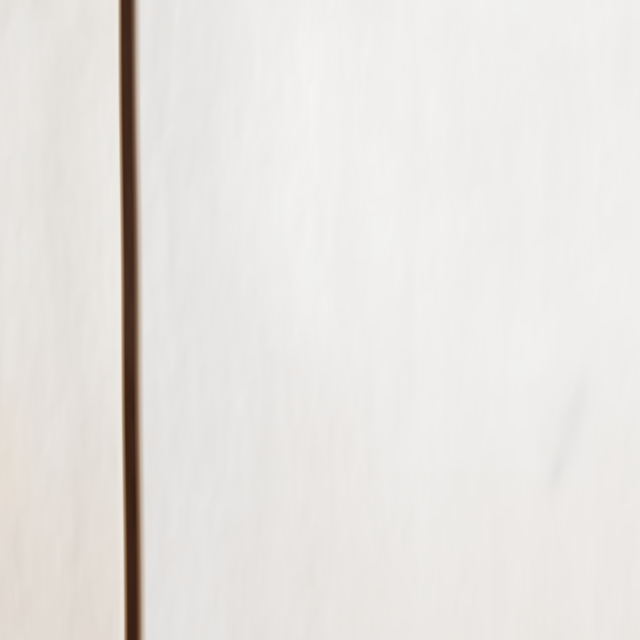
Reproduce this texture procedurally as a Shadertoy shader.

```glsl
vec2 hash2(vec2 p) {
    vec3 q = fract(p.xyx * vec3(0.1031, 0.1030, 0.0973));
    q += dot(q, q.yzx + 33.33);
    return fract((q.xx + q.yz) * q.zy);
}

// Smooth cellular noise: soft-weighted random values, centred on zero
float cellNoise(vec2 p) {
    vec2 cell = floor(p), f = p - cell;
    float total = 0.0, weight = 0.0;
    for (int j = -1; j <= 1; j++) {
        for (int i = -1; i <= 1; i++) {
            vec2 o = vec2(float(i), float(j));
            vec2 h = hash2(cell + o + 40.0);
            vec2 d = o + 0.2 + 0.6 * h - f;
            float w = exp(-5.0 * dot(d, d));
            total += w * (fract(h.x * 7.3 + h.y * 3.1) - 0.5);
            weight += w;
        }
    }
    return total / weight;
}

// Cellular layers stretched along the plank
float woodGrain(vec2 p, vec2 scale) {
    float sum = 0.0, gain = 0.5;
    for (int i = 0; i < 4; i++) {
        sum += gain * cellNoise(p * scale + float(i) * 17.0);
        scale *= vec2(1.9, 2.3);
        gain *= 0.65;
    }
    return sum;
}

float softEllipse(vec2 p, vec2 centre, vec2 radius, float angle) {
    float c = cos(angle), s = sin(angle);
    vec2 q = mat2(c, -s, s, c) * (p - centre) / radius;
    return exp(-dot(q, q));
}

vec3 leftPlank(vec2 p) {
    vec3 tone = mix(vec3(0.882, 0.853, 0.824), vec3(0.900, 0.888, 0.873), smoothstep(0.0, 0.6, p.y));
    tone += 0.012 * smoothstep(0.10, 0.17, p.x);
    return tone + vec3(0.010, 0.0, -0.014) * softEllipse(p, vec2(0.0, 0.27), vec2(0.04, 0.12), 0.0);
}

vec3 rightPlank(vec2 p) {
    vec3 tone = mix(vec3(0.893, 0.884, 0.876), vec3(0.940, 0.936, 0.930), smoothstep(0.20, 0.72, p.x + 0.12 * p.y));
    float low = 1.0 - smoothstep(0.0, 0.55, p.y);
    tone -= vec3(0.019, 0.027, 0.033) * low * smoothstep(0.25, 0.5, p.x);
    tone += 0.016 * softEllipse(p, vec2(0.48, 0.85), vec2(0.13, 0.16), 0.0);

    // Faint slanted knot
    tone -= vec3(0.031, 0.027, 0.023) * softEllipse(p, vec2(0.898, 0.355), vec2(0.018, 0.065), -0.22);
    tone -= vec3(0.028, 0.027, 0.025) * softEllipse(p, vec2(0.872, 0.265), vec2(0.012, 0.036), -0.30);
    return tone;
}

// Cross-section of the gap, with its lit left lip and soft right bevel
vec3 addGroove(vec3 wood, float d, float y, float grain, float aa) {
    vec3 lip = mix(vec3(0.60, 0.45, 0.31), vec3(0.67, 0.55, 0.42), y);
    vec3 core = vec3(0.235, 0.137, 0.088) + 0.10 * grain;
    vec3 wall = mix(vec3(0.43, 0.29, 0.20), vec3(0.40, 0.30, 0.24), y);
    vec3 bevel = vec3(0.75, 0.68, 0.62);
    vec3 col = mix(wood, vec3(0.94, 0.92, 0.88), 0.5 * exp(-pow((d + 0.017) / 0.004, 2.0)));
    col = mix(col, lip, smoothstep(-0.0135 - aa, -0.0105, d));
    col = mix(col, core, smoothstep(-0.0100 - aa, -0.0065, d));
    col = mix(col, wall, smoothstep(0.0045, 0.0085 + aa, d));
    col = mix(col, bevel, smoothstep(0.0085, 0.0145 + aa, d));
    return mix(col, wood, smoothstep(0.0135, 0.0215 + aa, d));
}

void mainImage(out vec4 fragColor, in vec2 fragCoord) {
    vec2 p = fragCoord / iResolution.xy;
    float aa = 1.0 / iResolution.x;
    float d = p.x - (0.2075 - 0.0095 * p.y + 0.0004 * sin(p.y * 13.0));
    vec3 col = mix(leftPlank(p), rightPlank(p), smoothstep(-aa, aa, d));

    // Long streaks, broad tint drift and fine brushed relief
    vec2 bent = p + vec2(0.004 * sin(p.y * 9.0 + p.x * 6.0), 0.0);
    float streak = woodGrain(bent, vec2(26.0, 2.2));
    float drift = woodGrain(p + 3.0, vec2(7.0, 4.0));
    vec2 fine = vec2(62.0, 24.0);
    float relief = cellNoise(bent * fine) - cellNoise((bent + vec2(0.004, -0.004)) * fine);
    float texture_strength = mix(1.0, 0.45, smoothstep(0.2, 0.8, p.x));
    col += vec3(0.030, 0.033, 0.035) * streak * texture_strength;
    col += vec3(0.010, 0.018, 0.022) * drift;
    col += 0.022 * relief * texture_strength;

    col = addGroove(col, d, p.y, streak, aa);
    fragColor = vec4(clamp(col, 0.0, 1.0), 1.0);
}
```
